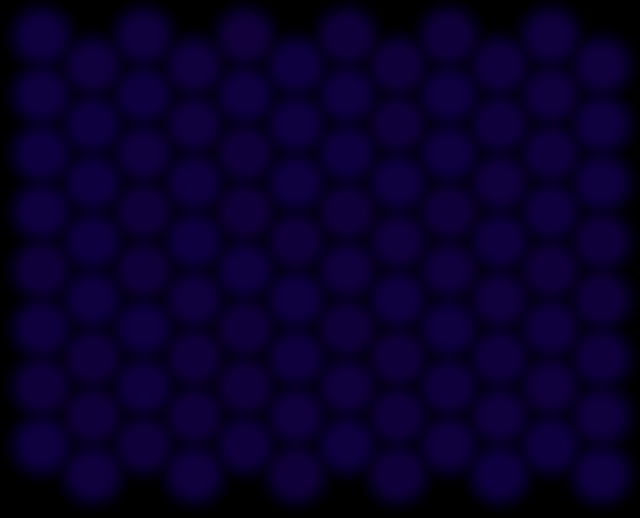
Reproduce this pattern procedurally as a WebGL 2 fragment shader.

```glsl
#version 300 es
precision highp float;
// Staggered honeycomb of soft indigo lights, 12 columns of 8, on black.

uniform vec2 u_resolution;
out vec4 fragColor;

// Lengths are fractions of the canvas height.
const vec2 GRID = vec2(12.0, 8.0);            // columns, lights per column
const vec2 FIRST_LIGHT = vec2(0.0806, 0.071); // from the upper left corner
const vec2 SPACING = vec2(0.0982, 0.1126);
const float STAGGER = 0.0567;                 // drop of every second column
const float CORE_RADIUS = 0.0258;
const float GLOW_RADIUS = 0.0835;
const float RED_FALLOFF = 1.6;                // red fades faster than blue
const vec3 BLUE_TINT = vec3(0.056, 0.0, 0.243);
const vec3 VIOLET_TINT = vec3(0.065, 0.0, 0.219);
const vec3 BACKGROUND = vec3(0.0, 0.0, 0.004);

float hash(vec2 cell) {
  vec3 p = fract(cell.xyx * vec3(0.1031, 0.1030, 0.0973));
  p += dot(p, p.yzx + 33.33);
  return fract((p.x + p.y) * p.z);
}

// Centre of a light, measured from the upper left corner.
vec2 lightCentre(vec2 cell) {
  return FIRST_LIGHT + cell * SPACING + vec2(0.0, STAGGER * mod(cell.x, 2.0));
}

float glow(float dist) {
  return 1.0 - smoothstep(CORE_RADIUS, GLOW_RADIUS, dist);
}

void main() {
  vec2 pos = gl_FragCoord.xy / u_resolution.y;
  pos.y = 1.0 - pos.y;

  // Gather squared glows of the neighbouring cells that lie on the grid.
  vec2 nearest = floor((pos - FIRST_LIGHT) / SPACING + 0.5);
  float power = 0.0;
  vec3 tint = vec3(0.0);
  for (int i = -1; i <= 1; i++) {
    for (int j = -1; j <= 1; j++) {
      vec2 cell = nearest + vec2(i, j);
      if (any(lessThan(cell, vec2(0.0))) || any(greaterThanEqual(cell, GRID))) continue;
      float amount = glow(distance(pos, lightCentre(cell)));
      amount *= amount;
      tint += amount * mix(BLUE_TINT, VIOLET_TINT, hash(cell + 7.0));
      power += amount;
    }
  }
  tint /= max(power, 0.000001);

  // The root keeps an even hexagonal seam between lights; red drops off in it.
  float level = sqrt(power);
  vec3 light = tint * vec3(pow(level, RED_FALLOFF), 0.0, level);
  fragColor = vec4(BACKGROUND + light, 1.0);
}
```
